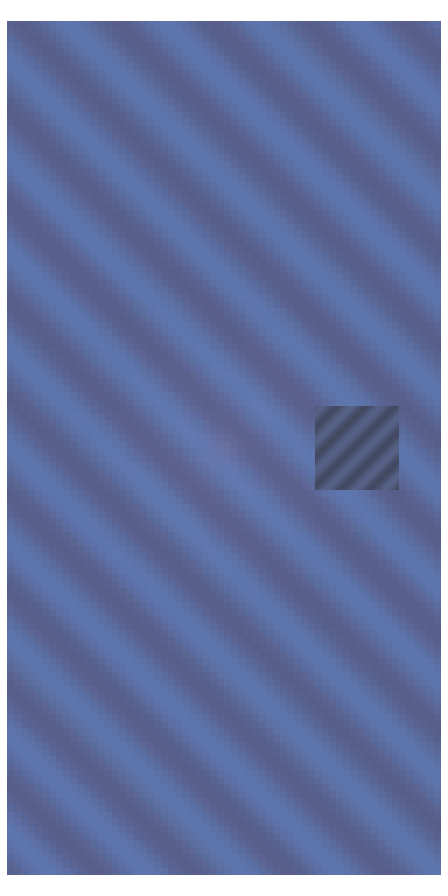
Give the GLSL for this pattern, as a Shadertoy shader.

```glsl
// A tall blue panel of soft diagonal waves in coarse square cells, with a small
// dark inset of finer waves crossing the other way and a faint central glow.
// Sine gratings and box distances, measured in cells: 64 to the canvas width.

float boxDistance(vec2 p, vec2 halfSize) {
    vec2 d = abs(p) - halfSize;
    return length(max(d, 0.0)) + min(max(d.x, d.y), 0.0);
}

float boxMask(vec2 p, vec2 halfSize, float pixel) {
    return clamp(0.5 - boxDistance(p, halfSize) / pixel, 0.0, 1.0);
}

// 0 on the dark crests, 1 midway between them
float grating(float position, float period) {
    return 0.5 - 0.5 * cos(6.28319 * position / period);
}

// Snap to cell centres, with a one-pixel ramp across each cell border
vec2 snapToCells(vec2 p, float pixel) {
    vec2 border = floor(p + 0.5);
    return border + clamp((p - border) / pixel, -0.5, 0.5);
}

void mainImage(out vec4 fragColor, in vec2 fragCoord) {
    float pixel = 64.0 / iResolution.x;
    vec2 p = (fragCoord - 0.5 * iResolution.xy) * pixel;
    vec2 cell = snapToCells(p, pixel);

    // Broad waves falling to the right
    float broad = grating(cell.x + cell.y - 4.0, 13.77);
    vec3 panel = mix(vec3(0.345, 0.369, 0.540), vec3(0.365, 0.459, 0.680), broad);

    // Wide pale haze and a small warm spot at the centre
    float r2 = dot(cell, cell);
    panel += vec3(0.018, 0.014, 0.012) * exp(-r2 / 220.0);
    panel = mix(panel, vec3(0.46, 0.45, 0.64), 0.40 * exp(-r2 / 5.0));

    // Fine waves rising to the right inside the inset
    vec2 q = p - vec2(19.0, 0.0);
    float fine = grating(q.x - q.y + 0.5, 4.17);
    vec3 inset = mix(vec3(0.265, 0.285, 0.385), vec3(0.335, 0.385, 0.525), fine);
    panel = mix(panel, inset, boxMask(q, vec2(6.0), pixel));

    // White margin
    vec3 color = mix(vec3(1.0), panel, boxMask(p, vec2(31.0, 61.0), pixel));
    fragColor = vec4(color, 1.0);
}
```
